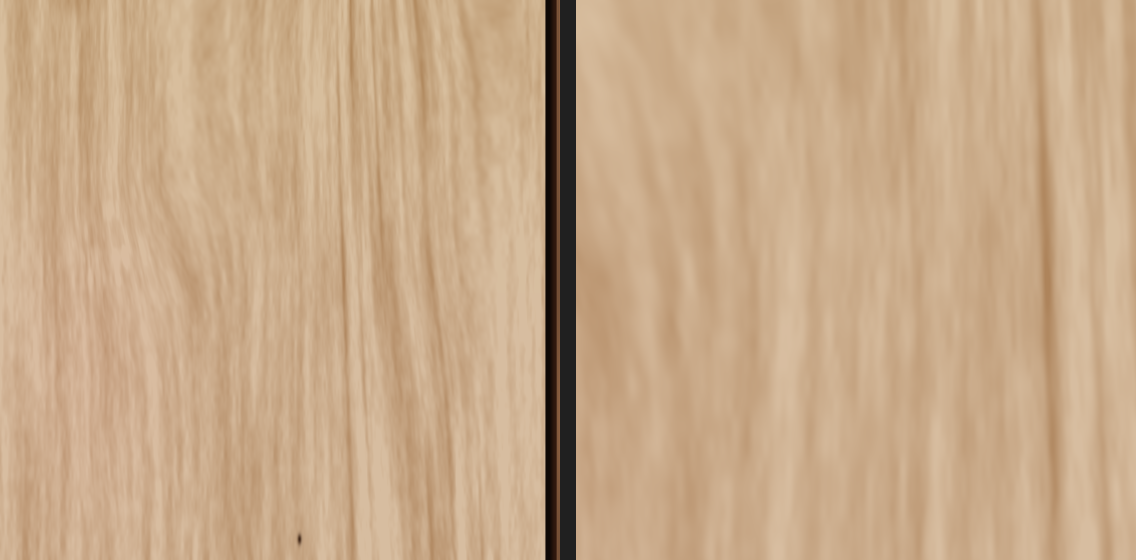
Left: the whole. Right: its middle third, enlarged.
This texture is drawn by a three.js fragment shader. Its source:

```glsl
varying vec2 vUv;

const vec3 PALE_OAK = vec3(0.825, 0.715, 0.595);
const vec3 DEEP_OAK = vec3(0.745, 0.605, 0.465);
const vec3 GAP_BLACK = vec3(0.055, 0.03, 0.02);
const vec3 GAP_BROWN = vec3(0.19, 0.095, 0.055);
const vec3 NEXT_PLANK = vec3(0.50, 0.34, 0.23);
const vec3 SPECK = vec3(0.25, 0.15, 0.09);

float hash(vec2 p) {
  vec3 q = fract(vec3(p.xyx) * 0.1031);
  q += dot(q, q.yzx + 33.33);
  return fract((q.x + q.y) * q.z);
}

float noise(vec2 p) {
  vec2 cell = floor(p);
  vec2 f = fract(p);
  f = f * f * (3.0 - 2.0 * f);
  float low = mix(hash(cell), hash(cell + vec2(1.0, 0.0)), f.x);
  float high = mix(hash(cell + vec2(0.0, 1.0)), hash(cell + vec2(1.0)), f.x);
  return mix(low, high, f.y);
}

// Noise centred on zero, stretched by its frequency along each axis
float streak(vec2 p, vec2 frequency, float seed) {
  return noise(p * frequency + seed) - 0.5;
}

float bell(float x, float centre, float width) {
  float d = (x - centre) / width;
  return exp(-d * d);
}

float blob(vec2 p, vec2 centre, vec2 size) {
  vec2 d = (p - centre) / size;
  return exp(-dot(d, d));
}

// Bends the fibres: a leaning fan at right, an S curve left of centre
vec2 bendGrain(vec2 p) {
  float fan = smoothstep(0.50, 0.72, p.x) * (1.0 - smoothstep(0.80, 0.94, p.x));
  float curve = bell(p.x, 0.27, 0.13) * smoothstep(0.28, 0.72, p.y);
  float sway = streak(p, vec2(5.0, 3.5), 7.0) * smoothstep(0.04, 0.2, p.x);
  sway *= 1.0 - smoothstep(0.88, 0.94, p.x);
  float wobble = streak(p, vec2(22.0, 13.0), 19.0) * bell(p.x, 0.26, 0.16);
  return vec2(p.x + 0.075 * fan * p.y + 0.085 * curve
    + 0.022 * sway + 0.006 * wobble, p.y);
}

// Dark growth lines that fade in and out along their length
float growthLines(vec2 grain) {
  float sum = 0.0;
  for (int i = 0; i < 8; i++) {
    float k = float(i);
    float centre = 0.635 + 0.044 * k + 0.022 * (hash(vec2(k, 4.0)) - 0.5);
    float width = mix(0.003, 0.006, hash(vec2(k, 9.0)));
    float fade = smoothstep(0.2, 0.75, noise(vec2(k * 7.3, grain.y * 3.0)));
    sum += bell(grain.x, centre, width) * mix(fade, 1.0, step(k, 0.5));
  }
  return sum;
}

float woodTone(vec2 p, vec2 grain) {
  float figure = mix(0.75, 1.15, smoothstep(0.50, 0.65, p.x) + bell(p.x, 0.0, 0.1));
  float tone = 0.63;
  tone += 0.65 * streak(grain, vec2(15.0, 1.3), 3.0);
  tone += 1.05 * figure * streak(grain, vec2(52.0, 2.2), 11.0);
  tone += 0.75 * streak(grain, vec2(105.0, 6.0), 23.0);
  tone += 0.50 * streak(grain, vec2(190.0, 32.0), 31.0);
  tone += 0.22 * streak(grain, vec2(290.0, 80.0), 43.0);
  tone -= 0.75 * growthLines(grain);
  // Pale flecks, a stain at the top and a pale border
  float fleck = smoothstep(0.4, 0.8, noise(grain * vec2(95.0, 24.0) + 57.0));
  tone += 0.75 * fleck * blob(p, vec2(0.20, 0.54), vec2(0.06, 0.08));
  tone -= 0.8 * blob(p, vec2(0.13, 1.0), vec2(0.025, 0.03));
  tone += 0.25 * smoothstep(0.91, 0.94, p.x);
  return tone;
}

vec3 plank(vec2 p) {
  vec3 color = mix(DEEP_OAK, PALE_OAK, clamp(woodTone(p, bendGrain(p)), -0.8, 1.25));
  // Yellow towards the top, rosy at lower left
  float rosy = blob(p, vec2(0.16, 0.35), vec2(0.16, 0.35));
  color += vec3(0.0, 0.004, -0.012) * smoothstep(0.3, 1.0, p.y);
  color += vec3(0.008, -0.008, 0.002) * rosy;
  return mix(color, SPECK, blob(p, vec2(0.535, 0.037), vec2(0.0035, 0.009)));
}

float edge(float x, float position) {
  return smoothstep(position - 0.0012, position + 0.0012, x);
}

void main() {
  vec3 color = plank(vUv);
  // Shadow gap and the sliver of the neighbouring plank
  vec3 gap = mix(GAP_BLACK, GAP_BROWN, smoothstep(0.980, 0.992, vUv.x));
  vec3 sliver = NEXT_PLANK * (1.0 + 0.25 * streak(vUv, vec2(300.0, 4.0), 71.0));
  color = mix(color, gap, edge(vUv.x, 0.974));
  color = mix(color, sliver, edge(vUv.x, 0.994));
  gl_FragColor = vec4(color, 1.0);
}
```
